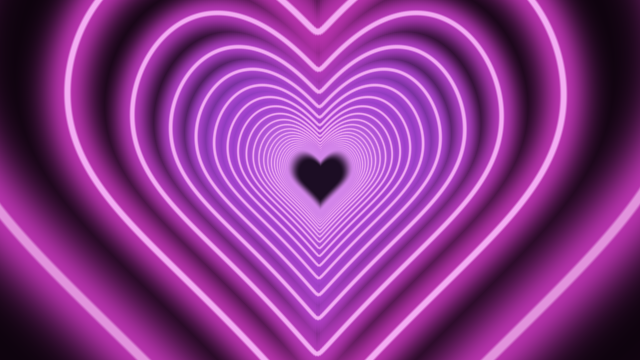
A Shadertoy shader for this background:

```glsl
// A neon tunnel of nested glowing hearts receding to a small dark heart.

#define VANISH_POINT vec2(0.0023, 0.002)  // from the canvas centre, in heights
#define RING_SCALE 2.005                  // half width of a ring at depth 1
#define RING_PHASE 0.91                   // depth of the nearest ring
#define LINE_WIDTH 0.0125                 // half width, relative to the ring
#define GLOW_WIDTH 0.105                  // glow radius, relative to the ring
#define CORE_SIZE 0.072                   // half width of the dark heart
#define SIDE_DRIFT 0.02                   // sideways lean of the tunnel

const vec3 NIGHT    = vec3(0.05, 0.01, 0.05);
const vec3 MAGENTA  = vec3(0.73, 0.20, 0.69);
const vec3 VIOLET   = vec3(0.67, 0.27, 0.82);
const vec3 INDIGO   = vec3(0.45, 0.20, 0.70);
const vec3 LAVENDER = vec3(0.79, 0.49, 0.92);
const vec3 NEON     = vec3(0.95, 0.67, 0.95);
const vec3 CORE     = vec3(0.11, 0.05, 0.14);

// Negative inside a heart of half width 1: a circle bent along its middle.
float heartField(vec2 p) {
    float x = sqrt(p.x * p.x + 0.0003);
    float middle = -0.195 + x * (1.17 - 0.63 * x);
    float y = (p.y - middle) / 0.77;
    return x * x + y * y - 1.0;
}

// Half width of the heart that passes through p, by bisection along the ray.
float heartSize(vec2 p) {
    float radius = max(length(p), 1e-4);
    vec2 ray = p / radius;
    float inner = 0.4, outer = 1.3;
    for (int i = 0; i < 20; i++) {
        float mid = 0.5 * (inner + outer);
        if (heartField(ray * mid) < 0.0) inner = mid;
        else outer = mid;
    }
    return radius / (0.5 * (inner + outer));
}

void mainImage(out vec4 fragColor, in vec2 fragCoord) {
    float pixel = 1.0 / iResolution.y;
    vec2 p = (fragCoord - 0.5 * iResolution.xy) * pixel - VANISH_POINT;
    p.x += SIDE_DRIFT * length(p);

    // Nearest ring, evenly spaced in depth
    float size = heartSize(p);
    float slope = max(length(vec2(dFdx(size), dFdy(size))) / pixel, 0.5);
    float depth = RING_SCALE / max(size, 0.01);
    float ring = max(floor(depth - RING_PHASE + 0.5), 0.0);
    float ringSize = RING_SCALE / (ring + RING_PHASE);
    float dist = abs(size - ringSize) / slope;

    // Soft halo, filled in along the vertical axis
    float spread = dist / (GLOW_WIDTH * ringSize);
    float glow = exp(-spread * spread);
    float axis = exp(-pow(p.x / 0.085, 2.0)) * smoothstep(1.2, 0.5, size);
    glow = mix(glow, 1.0, 0.6 * axis);

    // Colours shift from magenta to lavender with depth
    vec3 gapColor = mix(NIGHT, INDIGO, smoothstep(0.42, 0.23, size));
    vec3 glowColor = mix(MAGENTA, VIOLET, smoothstep(0.65, 0.25, size));
    vec3 color = mix(gapColor, glowColor, glow);
    color = mix(color, LAVENDER, smoothstep(0.24, 0.08, size) * 0.8);

    // Neon line, faded to its mean where rings get finer than pixels
    float halfWidth = LINE_WIDTH * ringSize;
    float edge = 0.7 * pixel + 0.25 * halfWidth;
    float line = 1.0 - smoothstep(halfWidth - edge, halfWidth + edge, dist);
    float ringsPerPixel = depth / max(size, 0.01) * slope * pixel;
    line = mix(line, 0.35, smoothstep(0.35, 0.75, ringsPerPixel));
    vec3 lineColor = mix(NEON, NEON * vec3(0.93, 0.85, 0.91), smoothstep(0.75, 1.0, size));
    color = mix(color, lineColor, line);

    // Dark heart at the end of the tunnel
    float core = 1.0 - smoothstep(CORE_SIZE * 0.78, CORE_SIZE * 1.3, size);
    fragColor = vec4(mix(color, CORE, core), 1.0);
}
```
